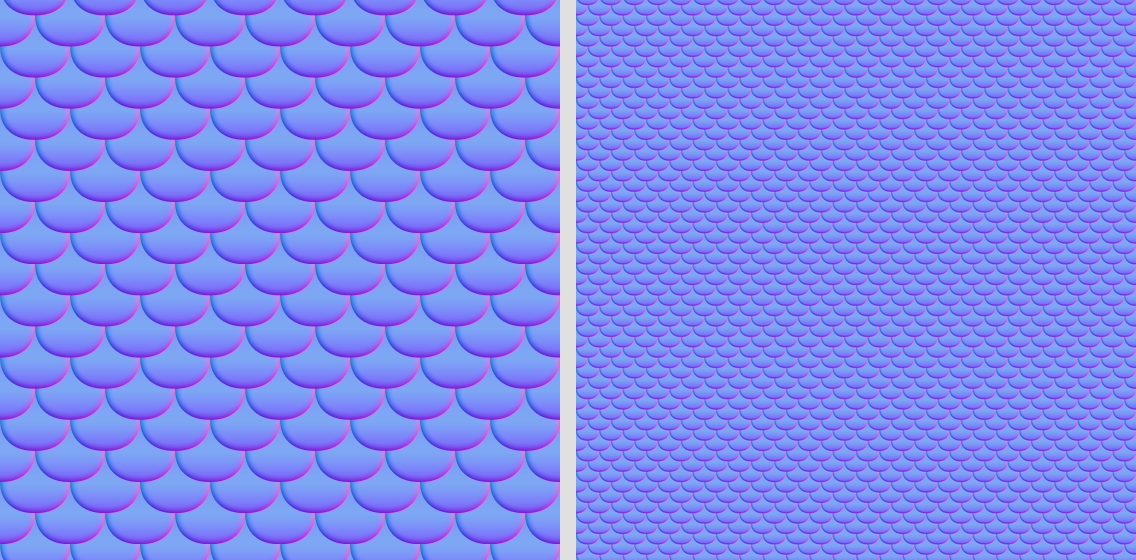
Left: one tile. Right: repeated 3 by 3.
Give the GLSL for this texture map, as a Shadertoy shader.

```glsl
// Tangent-space normal map of overlapping rounded scales in staggered rows.
// Each row band shows its own scales on top and, in the gaps between them,
// the upper parts of the row below. Whole, even counts make it tile.

#define COLUMNS 8.0
#define ROWS 18.0          // even, so the stagger wraps
#define ROUNDNESS 2.25     // superellipse exponent, 2 = plain ellipse
#define RIM_WIDTH 0.0155   // in canvas units
#define RIM_TILT 0.86      // slope at the outer edge
#define CROWN_TILT 0.31    // upward slope at the widest line
#define TIP_FALL 0.62      // loss of upward slope toward the tip
#define ROOT_FALL 0.24     // loss of upward slope toward the hidden root

// Horizontal position within a scale of the given row, -1 to 1.
float scaleX(float column, float row) {
    float stagger = 0.5 * mod(row, 2.0);
    return 2.0 * (fract(column - stagger + 0.5) - 0.5);
}

// Outward edge direction in xy, distance inside the edge in z.
// p.y is the depth: 0 at the widest line, 1 at the tip.
vec3 scaleEdge(vec2 p) {
    vec2 q = max(vec2(abs(p.x), p.y), 1e-4);
    float s = pow(pow(q.x, ROUNDNESS) + pow(q.y, ROUNDNESS), 1.0 / ROUNDNESS);
    vec2 slope = pow(q / s, vec2(ROUNDNESS - 1.0)) * vec2(2.0 * COLUMNS, ROWS);
    vec2 outward = normalize(slope) * vec2(p.x < 0.0 ? -1.0 : 1.0, -1.0);
    return vec3(outward, (1.0 - s) / length(slope));
}

// Encoded normal of one scale: a gentle vertical bow plus a steep rim.
vec3 scaleColor(vec2 p, vec3 edge) {
    float bow = CROWN_TILT;
    bow -= p.y > 0.0 ? TIP_FALL * pow(p.y, 1.4) : ROOT_FALL * p.y * p.y;
    float rim = clamp(1.0 - edge.z / RIM_WIDTH, 0.0, 1.0);
    rim *= rim;
    vec2 tilt = mix(vec2(-0.02, bow), edge.xy * RIM_TILT, rim);
    float up = sqrt(max(1.0 - dot(tilt, tilt), 0.0));
    return vec3(0.5 + 0.5 * tilt, 0.46 + 0.52 * up);
}

void mainImage(out vec4 fragColor, in vec2 fragCoord) {
    vec2 grid = fragCoord / iResolution.xy * vec2(COLUMNS, ROWS);
    float height = grid.y - 0.5;
    float row = floor(height);
    float rise = height - row;

    // Scale of this row, and the one below it seen through the gaps
    vec2 front = vec2(scaleX(grid.x, row), 1.0 - rise);
    vec2 back = vec2(scaleX(grid.x, row - 1.0), -rise);
    vec3 frontEdge = scaleEdge(front);
    vec3 backEdge = scaleEdge(back);

    // Smooth the outline over one pixel
    float pixel = 1.0 / min(iResolution.x, iResolution.y);
    float coverage = clamp(frontEdge.z / pixel + 0.25, 0.0, 1.0);
    vec3 color = mix(scaleColor(back, backEdge), scaleColor(front, frontEdge), coverage);
    fragColor = vec4(color, 1.0);
}
```
